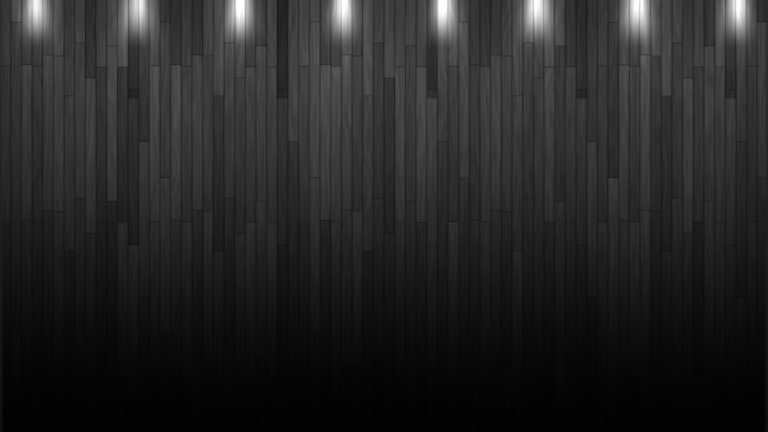
Write a Shadertoy shader that draws this background.

```glsl
// Dark wooden plank wall lit from above by a row of eight small spotlights.

float hash(vec2 p) {
    vec3 q = fract(vec3(p.xyx) * 0.1031);
    q += dot(q, q.yzx + 33.33);
    return fract((q.x + q.y) * q.z);
}

float noise(vec2 p) {
    vec2 cell = floor(p), f = fract(p);
    f = f * f * (3.0 - 2.0 * f);
    float low = mix(hash(cell), hash(cell + vec2(1, 0)), f.x);
    float high = mix(hash(cell + vec2(0, 1)), hash(cell + vec2(1, 1)), f.x);
    return mix(low, high, f.y);
}

// Relative brightness of the wood; depth runs from the top edge downwards.
float planks(float x, float depth) {
    float across = x * 72.0;
    float column = floor(across);
    float repeated = mod(column, 14.0);

    // Staggered boards, each with its own tone
    float along = depth / 0.36 + hash(vec2(repeated, 7.0));
    float board = floor(along);
    float tone = mix(0.8, 1.18, hash(vec2(column, board + 20.0)));
    float darkBoard = step(11.5, repeated) * step(repeated, 12.5);
    tone *= 1.0 - 0.3 * darkBoard * (1.0 - smoothstep(0.226, 0.23, depth));

    // Fine fibres and long wavy growth rings
    float seed = hash(vec2(column, board)) * 50.0;
    float fibre = noise(vec2(x * 420.0, depth * 22.0 + seed));
    float warp = noise(vec2(across * 1.5 + seed, depth * 9.0 + seed));
    float rings = sin(fract(across) * 9.0 + warp * 14.0 + seed);
    float grain = 1.0 + 0.16 * (fibre - 0.5) + 0.045 * rings;

    // Dark joints between boards
    vec2 pixel = 1.0 / iResolution.xy;
    float sideGap = (0.5 - abs(fract(across) - 0.5)) / 72.0;
    float endGap = (0.5 - abs(fract(along) - 0.5)) * 0.36;
    float joint = 1.0 - smoothstep(0.0, 0.0008 + pixel.x, sideGap);
    float butt = 1.0 - smoothstep(0.0, 0.001 + pixel.y, endGap);
    return tone * grain * (1.0 - 0.28 * joint) * (1.0 - 0.2 * butt);
}

void mainImage(out vec4 fragColor, in vec2 fragCoord) {
    vec2 uv = fragCoord / iResolution.xy;
    float depth = 1.0 - uv.y;
    float wood = planks(uv.x, depth);

    // Ambient light fades towards the floor and the sides
    float ambient = 0.01 + 0.24 * (1.0 - smoothstep(0.15, 1.0, depth));
    ambient *= 1.0 - 0.22 * pow(abs(uv.x * 2.0 - 1.0), 4.0);
    ambient *= 0.88 + 0.12 * smoothstep(0.0, 0.15, depth);

    // Spotlights: a hot core inside a wider pool
    float core = 0.0, pool = 0.0;
    for (int i = 0; i < 8; i++) {
        float n = float(i);
        float center = 0.047 + 0.1304 * n;
        center += 0.008 * smoothstep(0.0, 3.0, n) * step(n, 4.5);
        float dx = uv.x - center;
        float spread = dx / (0.0125 + 0.06 * depth);
        core += exp(-spread * spread) * (1.0 - smoothstep(0.01, 0.115, depth));
        pool += exp(-pow(dx / 0.027, 2.0) - pow(depth / 0.13, 2.0));
    }
    float shade = wood * (ambient + 0.16 * pool);
    shade += 0.72 * core * mix(1.0, wood, 0.35);

    // Thin pale strips along both sides
    float side = min(uv.x, 1.0 - uv.x);
    float strip = 1.0 - smoothstep(0.002, 0.0045, side);
    shade = mix(shade, 0.08 + 0.1 * uv.y, 0.7 * strip);

    fragColor = vec4(vec3(clamp(shade, 0.0, 1.0)), 1.0);
}
```
